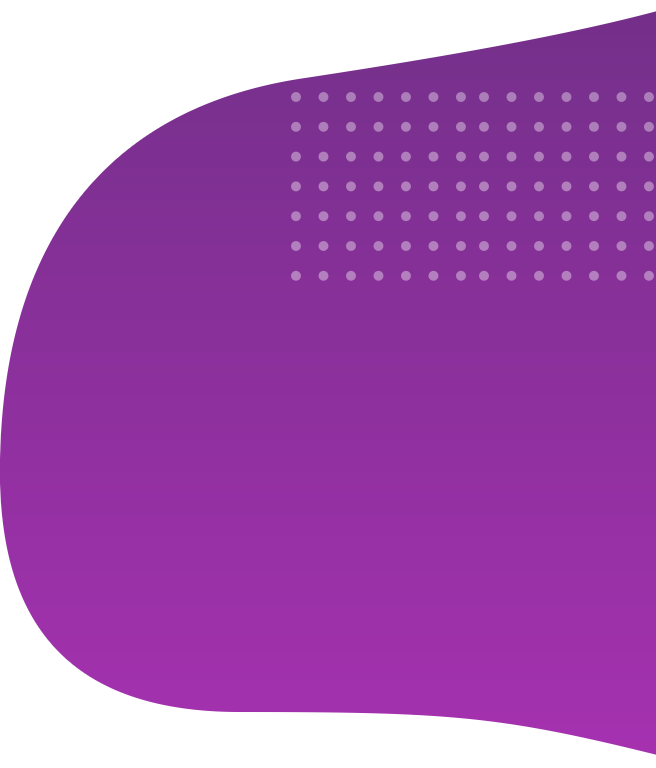
Give the GLSL for this background, as a Shadertoy shader.

```glsl
vec2 bezier(vec2 a, vec2 b, vec2 c, vec2 d, float t) {
    float s = 1.0 - t;
    return s * s * s * a + 3.0 * s * s * t * b + 3.0 * s * t * t * c + t * t * t * d;
}

// Approximate height of p above a curve that runs left to right, measured along its normal
float heightAbove(vec2 p, vec2 a, vec2 b, vec2 c, vec2 d) {
    float low = 0.0, high = 1.0;
    for (int i = 0; i < 18; i++) {
        float mid = 0.5 * (low + high);
        if (bezier(a, b, c, d, mid).x < p.x) low = mid;
        else high = mid;
    }
    float t = 0.5 * (low + high), s = 1.0 - t;
    vec2 tangent = s * s * (b - a) + 2.0 * s * t * (c - b) + t * t * (d - c);
    return (p.y - bezier(a, b, c, d, t).y) * tangent.x / length(tangent);
}

// Positive inside the blob, negative outside
float blobDepth(vec2 p) {
    vec2 leftTip = vec2(0.0, 0.3854);
    vec2 shoulder = vec2(0.397, 0.8984);
    vec2 belly = vec2(0.3125, 0.0729);

    float top = p.x < shoulder.x
        ? heightAbove(p, leftTip, vec2(0.0, 0.6745), vec2(0.130, 0.8594), shoulder)
        : heightAbove(p, shoulder, vec2(0.560, 0.9232), vec2(0.729, 0.9518), vec2(0.856, 0.9857));
    float bottom = p.x < belly.x
        ? heightAbove(p, leftTip, vec2(0.0, 0.1797), vec2(0.0977, 0.0729), belly)
        : heightAbove(p, belly, vec2(0.586, 0.0729), vec2(0.651, 0.0677), vec2(0.856, 0.0169));
    return min(-top, bottom);
}

// Two neighbouring 7 by 7 blocks of dots
float dotDistance(vec2 p) {
    vec2 corner = vec2(p.x < 0.6152 ? 0.3854 : 0.6302, 0.8737);
    vec2 pitch = vec2(0.0358, -0.0388);
    vec2 cell = clamp(round((p - corner) / pitch), 0.0, 6.0);
    return length(p - corner - cell * pitch) - 0.0064;
}

void mainImage(out vec4 fragColor, in vec2 fragCoord) {
    vec2 p = fragCoord / iResolution.y;
    float pixel = 1.0 / iResolution.y;
    vec3 white = vec3(1.0);

    // Vertical purple gradient
    vec3 purple = mix(vec3(0.652, 0.192, 0.692), vec3(0.452, 0.186, 0.540), p.y);

    // Translucent dots
    float dots = clamp(0.5 - dotDistance(p) / pixel, 0.0, 1.0);
    purple = mix(purple, white, 0.38 * dots);

    // Blob over the white backdrop
    float blob = clamp(0.5 + blobDepth(p) / pixel, 0.0, 1.0);
    fragColor = vec4(mix(white, purple, blob), 1.0);
}
```
